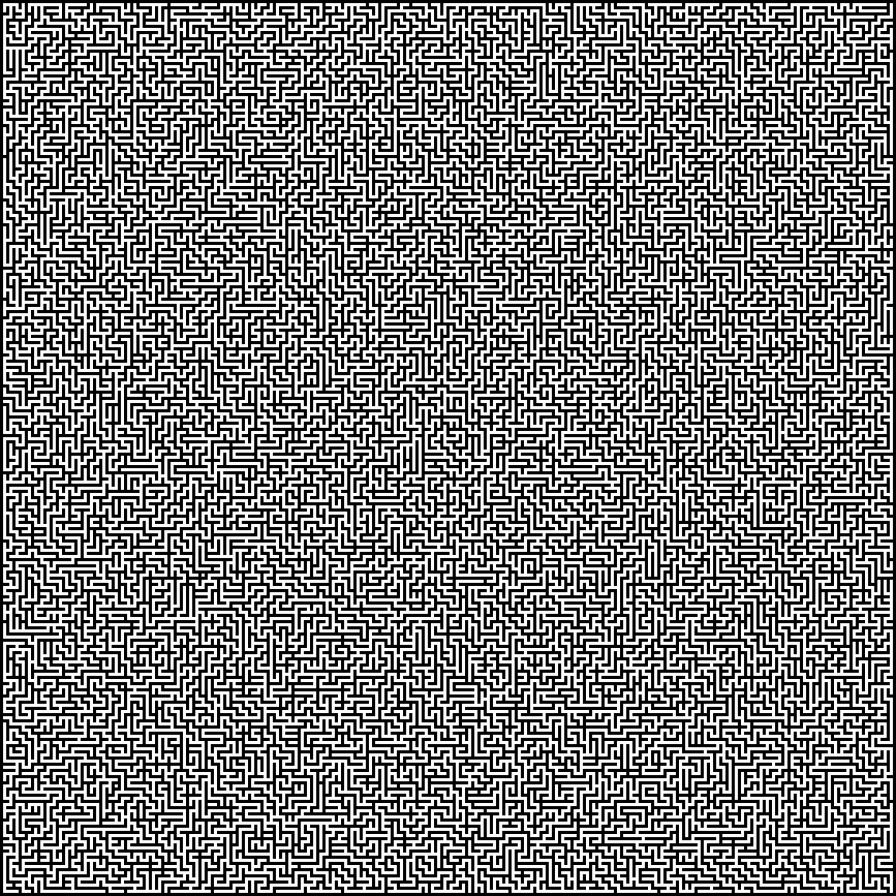
Reproduce this pattern procedurally as a Shadertoy shader.

```glsl
const float CELLS = 144.0;

float hash(vec2 p) {
    return fract(sin(dot(p, vec2(127.1, 311.7))) * 43758.5453);
}

// Unit step for heading 0..3: right, up, left, down
vec2 stepOf(int heading) {
    float sgn = heading < 2 ? 1.0 : -1.0;
    return (heading & 1) == 0 ? vec2(sgn, 0.0) : vec2(0.0, sgn);
}

// Diagonal step into the cell between headings j and j + 1
vec2 diagonalOf(int j) {
    return stepOf(j) + stepOf((j + 1) & 3);
}

// Heading between the least crowded cells, given the walls grown by nearby posts
int leastCrowded(vec2 post, ivec4 diagonal, ivec4 side) {
    vec4 load = vec4(0.0), taken = vec4(0.0);
    for (int j = 0; j < 4; j++) {
        int next = (j + 1) & 3, back = (j + 2) & 3, prev = (j + 3) & 3;
        if (diagonal[j] == back || diagonal[j] == prev) load[j] += 1.0;
        if (side[j] == back || side[j] == next) load[j] += 1.0;
        if (side[j] == back || side[j] == prev) load[prev] += 1.0;
        if (side[j] == back) taken[j] = 100.0;
    }
    load *= load;
    int best = 0;
    float lowest = 1000.0;
    for (int k = 0; k < 4; k++) {
        float cost = load[k] + load[(k + 3) & 3] + taken[k]
            + 0.95 * hash(post + 17.3 * float(k + 1));
        if (cost < lowest) {
            lowest = cost;
            best = k;
        }
    }
    return best;
}

// Posts grow in four interleaved groups, each aware of the groups before it
int firstHeading(vec2 post) {
    return int(hash(post) * 4.0) & 3;
}

int evenHeading(vec2 post) {
    if (mod(post.x, 2.0) < 0.5) return firstHeading(post);
    ivec4 diagonal = ivec4(-1);
    for (int j = 0; j < 4; j++) diagonal[j] = firstHeading(post + diagonalOf(j));
    return leastCrowded(post, diagonal, ivec4(-1));
}

ivec4 sideHeadings(vec2 post) {
    ivec4 side = ivec4(-1);
    for (int j = 0; j < 4; j++) side[j] = evenHeading(post + stepOf(j));
    return side;
}

int thirdHeading(vec2 post) {
    return leastCrowded(post, ivec4(-1), sideHeadings(post));
}

int wallHeading(vec2 post) {
    if (mod(post.x + post.y, 2.0) < 0.5) return evenHeading(post);
    if (mod(post.x, 2.0) > 0.5) return thirdHeading(post);
    ivec4 diagonal = ivec4(-1);
    for (int j = 0; j < 4; j++) diagonal[j] = thirdHeading(post + diagonalOf(j));
    return leastCrowded(post, diagonal, sideHeadings(post));
}

bool growsWall(vec2 post, int heading) {
    vec2 margin = min(post, CELLS - post);
    return min(margin.x, margin.y) > 0.5 && wallHeading(post) == heading;
}

// 1 if a wall joins the post to its neighbour, including the outer frame
float wallBetween(vec2 post, int heading) {
    vec2 middle = post + 0.5 * stepOf(heading);
    vec2 margin = min(middle, CELLS - middle);
    if (min(margin.x, margin.y) < 0.25) return 1.0;
    bool joined = growsWall(post, heading)
        || growsWall(post + stepOf(heading), (heading + 2) & 3);
    return joined ? 1.0 : 0.0;
}

void mainImage(out vec4 fragColor, in vec2 fragCoord) {
    // Cell units, with half a wall thickness left around the frame
    float pixel = (CELLS + 0.5) / iResolution.y;
    vec2 p = fragCoord * pixel - 0.25;
    vec2 post = floor(p + 0.5);
    vec2 q = p - post;

    // Box-filtered coverage of the post and of the two arms nearest the point
    vec2 strip = clamp((0.25 - abs(q)) / pixel + 0.5, 0.0, 1.0);
    float wall = strip.x * strip.y;
    float armX = (1.0 - strip.x) * strip.y;
    float armY = (1.0 - strip.y) * strip.x;
    if (armX > 0.0) wall += armX * wallBetween(post, q.x > 0.0 ? 0 : 2);
    if (armY > 0.0) wall += armY * wallBetween(post, q.y > 0.0 ? 1 : 3);

    fragColor = vec4(vec3(mix(0.99, 0.005, wall)), 1.0);
}
```
